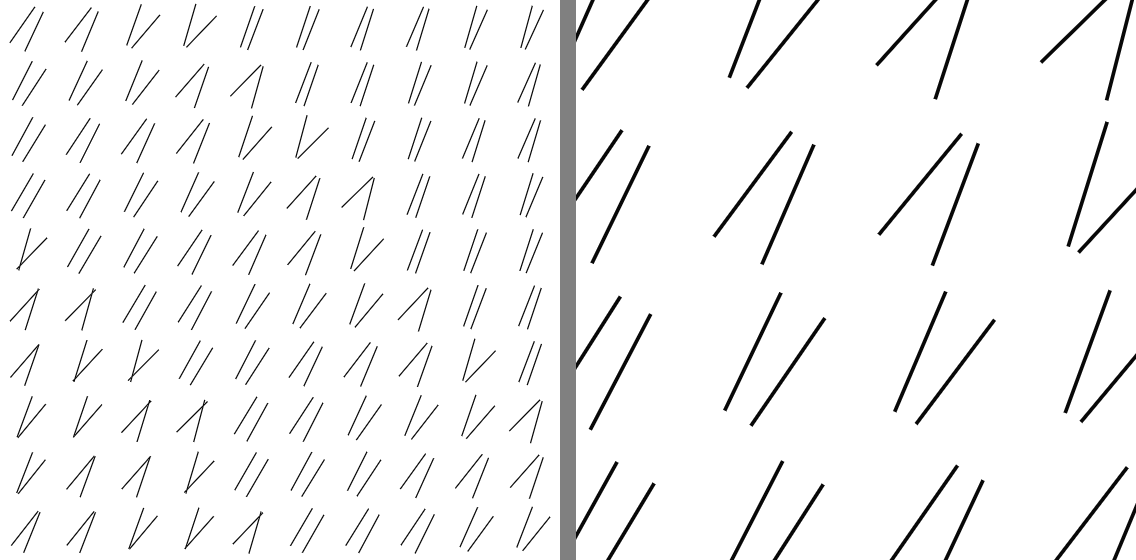
Left, the full canvas; right, a detail of the centre.
Write a three.js fragment shader that draws this pattern.

```glsl
varying vec2 vUv;

const vec3 PAPER = vec3(1.0);
const vec3 INK = vec3(0.03);
const float REPEATS = 10.0;
const float CELLS_PER_CANVAS = 10.035;
const vec2 TOP_LEFT = vec2(0.0006, 0.9994);

// Lengths in cells, angles in degrees
const float STROKE_LENGTH = 0.78;
const float STROKE_WIDTH = 0.022;
const float NARROW_GAP = 0.148;
const float WIDE_GAP = 0.242;
const float LEAN = 60.0;
const float STEEP_LEAN = 70.0;

// Diagonal bands: direction, first edge and width in cells
const vec2 BAND_DIRECTION = vec2(1.2, 1.0);
const float BAND_START = 5.7;
const float BAND_WIDTH = 7.6;

// Spread between the strokes: constant, linear and square terms along a band
const vec3 LOWER_SPREAD = vec3(15.0, 0.0, 16.0);
const vec3 MIDDLE_SPREAD = vec3(0.0, 15.0, 17.0);
const vec3 UPPER_SPREAD = vec3(1.0, 10.0, 0.0);

// Alternates between -1 and 1 every 'size' whole steps
float stripeSign(float index, float size) {
  return mod(floor((index + 0.5) / size), 2.0) * 2.0 - 1.0;
}

vec2 direction(float degrees) {
  float a = radians(degrees);
  return vec2(cos(a), sin(a));
}

// Signed distance to a square-ended stroke centred on the origin
float strokeDistance(vec2 p, float degrees) {
  vec2 along = direction(degrees);
  vec2 local = vec2(dot(p, along), dot(p, vec2(-along.y, along.x)));
  vec2 q = abs(local) - 0.5 * vec2(STROKE_LENGTH, STROKE_WIDTH);
  return length(max(q, 0.0)) + min(max(q.x, q.y), 0.0);
}

void main() {
  vec2 grid = (vUv - TOP_LEFT) * CELLS_PER_CANVAS + vec2(0.0, REPEATS);
  vec2 cell = floor(grid);
  vec2 p = grid - cell - 0.5;

  // Band of the cell and progress across it
  float progress = (dot(cell, BAND_DIRECTION) - BAND_START) / BAND_WIDTH;
  float band = floor(progress);
  float t = progress - band;

  // Spacing, lean, spread and turning side of each band
  float gap = NARROW_GAP;
  float lean = LEAN;
  vec3 spreadTerms = LOWER_SPREAD;
  float side = stripeSign(cell.x - cell.y, 2.0);
  if (band > 0.5) {
    lean = STEEP_LEAN;
    spreadTerms = UPPER_SPREAD;
    side = stripeSign(cell.x - cell.y + 3.0, 2.0);
  } else if (band > -0.5) {
    gap = WIDE_GAP;
    spreadTerms = MIDDLE_SPREAD;
    side = stripeSign(cell.x - 2.0 * cell.y + 1.0, 3.0);
  }
  float halfSpread = 0.5 * side * dot(spreadTerms, vec3(1.0, t, t * t));

  // Two strokes on either side of the cell centre
  vec2 offset = 0.5 * gap * direction(lean - 90.0);
  float d = min(strokeDistance(p + offset, lean + halfSpread),
                strokeDistance(p - offset, lean - halfSpread));

  float edge = fwidth(vUv.x) * CELLS_PER_CANVAS;
  float ink = clamp(0.5 - d / edge, 0.0, 1.0);
  gl_FragColor = vec4(mix(PAPER, INK, ink), 1.0);
}
```
